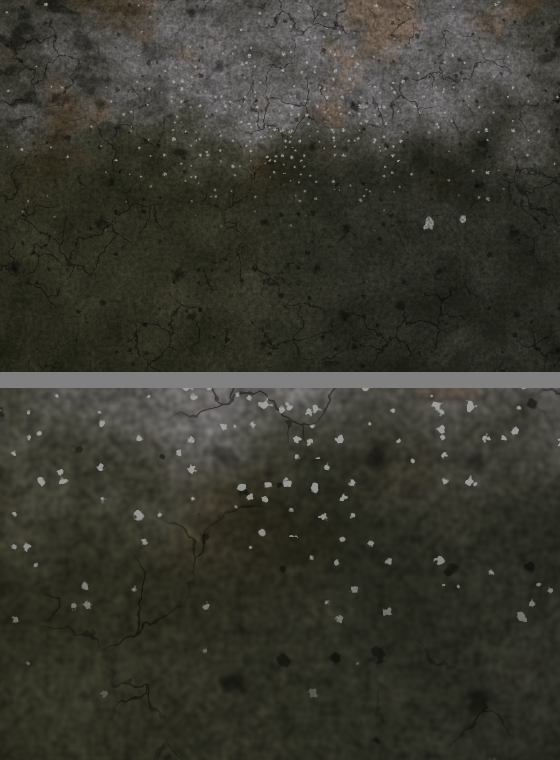
Top, the full canvas; bottom, a detail of the centre.
This texture is drawn by a Shadertoy shader. Its source:

```glsl
const vec3 DARK_MOSS = vec3(0.125, 0.132, 0.102);
const vec3 OLIVE_GREY = vec3(0.225, 0.224, 0.195);
const vec3 PALE_CEMENT = vec3(0.460, 0.450, 0.458);
const vec3 RUST_TINT = vec3(1.06, 0.93, 0.80);
const vec3 MOSS_TINT = vec3(1.03, 1.01, 0.80);
const vec3 CHIP_COLOR = vec3(0.66, 0.67, 0.66);
const float DAMP_LINE = 0.46;
const float DRY_LINE = 0.76;
const float GRAIN_SCALE = 150.0;
const float GRAIN_AMOUNT = 0.33;
const float CRACK_SCALE = 11.0;
const float CRACK_WIDTH = 0.0013;
const float CRACK_DEPTH = 0.42;

vec2 hash22(vec2 p) {
    vec3 q = fract(p.xyx * vec3(0.1031, 0.1030, 0.0973));
    q += dot(q, q.yzx + 33.33);
    return fract((q.xx + q.yz) * q.zy);
}

float cornerSlope(vec2 cell, vec2 offset) {
    return dot(hash22(cell) * 2.0 - 1.0, offset);
}

float gradientNoise(vec2 p) {
    vec2 i = floor(p), f = fract(p);
    vec2 u = f * f * f * (f * (f * 6.0 - 15.0) + 10.0);
    vec2 e = vec2(1.0, 0.0);
    return mix(mix(cornerSlope(i, f), cornerSlope(i + e, f - e), u.x),
               mix(cornerSlope(i + e.yx, f - e.yx), cornerSlope(i + 1.0, f - 1.0), u.x), u.y);
}

float fbm(vec2 p) {
    float sum = 0.0, amplitude = 1.0;
    for (int i = 0; i < 5; i++) {
        sum += amplitude * gradientNoise(p);
        p = mat2(1.6, 1.2, -1.2, 1.6) * p + 17.3;
        amplitude *= 0.52;
    }
    return sum;
}

// Distance to the nearest border between Voronoi cells
float cellBorder(vec2 p) {
    vec2 base = floor(p), f = fract(p), nearest = vec2(8.0);
    for (int y = -1; y <= 1; y++)
    for (int x = -1; x <= 1; x++) {
        vec2 g = vec2(x, y);
        vec2 r = g + hash22(base + g + 50.0) - f;
        if (dot(r, r) < dot(nearest, nearest)) nearest = r;
    }
    float border = 8.0;
    for (int y = -2; y <= 2; y++)
    for (int x = -2; x <= 2; x++) {
        vec2 g = vec2(x, y);
        vec2 r = g + hash22(base + g + 50.0) - f;
        vec2 d = r - nearest;
        if (dot(d, d) > 1e-5) border = min(border, dot(0.5 * (r + nearest), normalize(d)));
    }
    return border;
}

// Ragged spots, at most one in each grid cell
float spots(vec2 p, float scale, float share, float size, float softness, float seed) {
    vec2 q = p * scale, cell = floor(q);
    vec2 place = hash22(cell + seed), kind = hash22(cell + seed + 31.7);
    float radius = size * mix(0.35, 1.0, kind.y);
    float edge = max(scale / iResolution.y, softness * radius);
    float d = length(fract(q) - mix(vec2(0.3), vec2(0.7), place));
    d += radius * 1.3 * gradientNoise(q * 1.1 / size);
    return step(1.0 - share, kind.x) * (1.0 - smoothstep(radius - edge, radius + edge, d));
}

// Flaked chip with a worn inside
float chip(vec2 p, vec2 center, float radius) {
    vec2 d = (p - center) * vec2(1.25, 0.85);
    float dist = length(d) + radius * 0.9 * gradientNoise(p * 75.0);
    float edge = 1.0 / iResolution.y;
    float wear = 0.65 + 0.7 * gradientNoise(p * 160.0);
    return wear * (1.0 - smoothstep(radius - edge, radius + edge, dist));
}

void mainImage(out vec4 fragColor, in vec2 fragCoord) {
    vec2 p = fragCoord / iResolution.y;
    float broad = fbm(p * 2.6 + 4.0);
    float mottle = fbm(p * 8.0 + 21.0);
    float streaks = fbm(p * vec2(10.0, 24.0) + 63.0);

    // Dry upper slab fading into damp moss
    float dry = smoothstep(DAMP_LINE, DRY_LINE, p.y + 0.13 * broad + 0.07 * mottle);
    float side = smoothstep(0.0, 0.62, p.x + 0.2 * broad) * (1.0 - smoothstep(1.2, 1.6, p.x));
    float dampRight = smoothstep(0.75, 1.25, p.x) * (1.0 - dry);
    float tone = mix(0.13, mix(0.34, 0.80, side), dry);
    tone += mix(0.17, 0.30, dry) * mottle + 0.10 * broad;
    tone += 0.24 * dry * streaks - 0.05 * dampRight;
    tone += 0.30 * dampRight * max(fbm(p * 6.0 + 90.0) - 0.08, 0.0);
    tone -= 0.10 * smoothstep(0.9, 1.0, p.y) + 0.06 * (1.0 - smoothstep(0.0, 0.25, p.y));
    tone = clamp(tone, -0.14, 1.08);
    vec3 color = mix(DARK_MOSS, OLIVE_GREY, min(tone / 0.3, 1.0));
    color = mix(color, PALE_CEMENT, max((tone - 0.3) / 0.7, 0.0));

    // Rust and moss stains
    float rust = smoothstep(0.06, 0.40, fbm(p * 3.4 + 37.0)) * smoothstep(0.4, 0.65, p.y);
    color *= mix(vec3(1.0), RUST_TINT, rust);
    color *= mix(vec3(1.0), MOSS_TINT, (1.0 - dry) * (1.0 - smoothstep(0.4, 1.2, p.x)) * 0.7);
    float blotches = smoothstep(0.10, 0.42, fbm(p * vec2(11.0, 16.0) + 8.0));
    color *= 1.0 - 0.42 * blotches * dry * (1.0 - 0.65 * side);

    // Dark pits and hairline cracks
    color *= 1.0 - 0.40 * spots(p, 9.0, 0.32, 0.14, 0.7, 3.0);
    color *= 1.0 - 0.45 * spots(p, 27.0, 0.16, 0.17, 0.4, 11.0);
    vec2 bend = vec2(fbm(p * 13.0), fbm(p * 13.0 + 40.0));
    float border = cellBorder(p * CRACK_SCALE + 0.5 * bend) / CRACK_SCALE;
    float crack = 1.0 - smoothstep(CRACK_WIDTH * 0.4, CRACK_WIDTH + 1.0 / iResolution.y, border);
    crack *= smoothstep(-0.05, 0.25, fbm(p * 4.5 + 71.0));
    color *= 1.0 - CRACK_DEPTH * crack;

    // Fine grain
    float grain = gradientNoise(p * GRAIN_SCALE) + gradientNoise(p * GRAIN_SCALE * 0.47 + 9.0);
    color *= 1.0 + GRAIN_AMOUNT * grain;

    // Pale flecks gathered along the damp line, and two larger chips
    vec2 fromCluster = (p - vec2(0.78, 0.66)) * vec2(2.6, 6.0);
    float cluster = exp(-dot(fromCluster, fromCluster));
    float flecks = spots(p, 44.0, 0.02 + 0.30 * cluster, 0.20, 0.2, 5.0);
    flecks = max(flecks, spots(p, 75.0, 0.012 + 0.14 * cluster, 0.24, 0.2, 19.0));
    flecks *= 0.85 * smoothstep(0.25, 0.6, p.y);
    float chips = chip(p, vec2(1.153, 0.398), 0.015) + chip(p, vec2(1.245, 0.412), 0.009);
    color = mix(color, CHIP_COLOR, clamp(flecks + chips, 0.0, 1.0));

    fragColor = vec4(clamp(color, 0.0, 1.0), 1.0);
}
```
